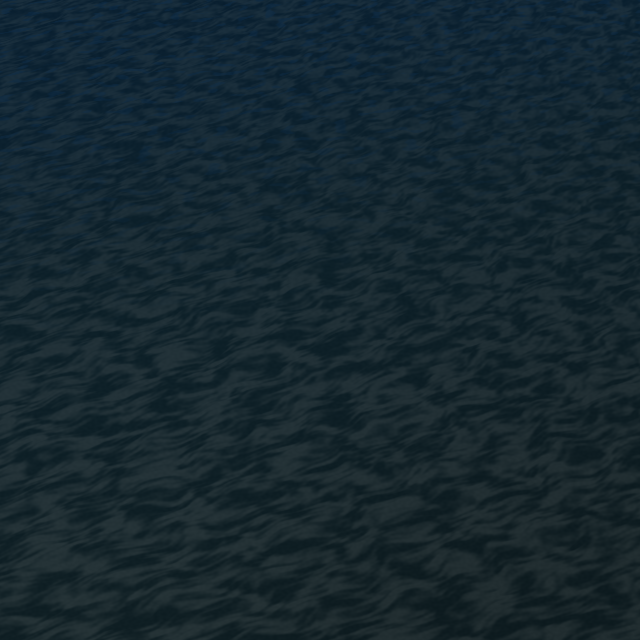
Reproduce this texture procedurally as a WebGL 1 fragment shader.

```glsl
precision highp float;
uniform vec2 u_resolution;

const float FAR_SHRINK = 0.62;

vec2 randomGradient(vec2 cell) {
  vec2 p = fract(cell * vec2(0.1031, 0.1130));
  p += dot(p, p.yx + 33.33);
  float angle = 6.2832 * fract((p.x + p.y) * p.x * 17.31);
  return vec2(cos(angle), sin(angle));
}

float cornerValue(vec2 cell, vec2 local, vec2 corner) {
  return dot(randomGradient(cell + corner), local - corner);
}

float gradientNoise(vec2 p) {
  vec2 cell = floor(p);
  vec2 f = p - cell;
  vec2 w = f * f * f * (f * (f * 6.0 - 15.0) + 10.0);
  float low = mix(cornerValue(cell, f, vec2(0.0)), cornerValue(cell, f, vec2(1.0, 0.0)), w.x);
  float high = mix(cornerValue(cell, f, vec2(0.0, 1.0)), cornerValue(cell, f, vec2(1.0)), w.x);
  return 1.4 * mix(low, high, w.y);
}

// Maps the canvas to a receding water plane.
vec2 waterPlane(vec2 uv, float nearness) {
  return vec2((uv.x - 0.5) / nearness, -log(nearness) / FAR_SHRINK);
}

// Noise drawn out along a crest line that rises to the right.
float streaks(vec2 p, vec2 frequency, float slope, float seed) {
  return gradientNoise(vec2(p.x, p.y - slope * p.x) * frequency + seed);
}

float waveHeight(vec2 p, float nearness) {
  vec2 bend = vec2(streaks(p, vec2(11.0, 18.0), 0.1, 41.3),
                   streaks(p, vec2(13.0, 20.0), 0.1, 87.7));
  vec2 q = p + bend * vec2(0.022, 0.010);
  float swell = streaks(q, vec2(12.0, 36.0), 0.12, 213.1);
  float chop = streaks(q, vec2(23.0, 70.0), 0.27, 331.9);
  float ripple = streaks(q, vec2(40.0, 125.0), 0.36, 457.3);
  float patches = streaks(p, vec2(4.0, 9.0), 0.1, 151.7);
  float fineFade = smoothstep(0.35, 0.7, nearness);
  return 0.64 * swell + 0.56 * chop + mix(0.2, 0.42, fineFade) * ripple + 0.1 * patches;
}

// Blends near, middle and far colours by distance.
vec3 distanceColor(vec3 near, vec3 middle, vec3 far, float y) {
  vec3 lower = mix(near, middle, smoothstep(0.0, 0.65, y));
  return mix(lower, far, smoothstep(0.55, 1.05, y));
}

void main() {
  vec2 uv = gl_FragCoord.xy / u_resolution;
  float nearness = 1.0 - FAR_SHRINK * uv.y;
  vec2 p = waterPlane(uv, nearness);

  // The left side lies under bluer sky than the right.
  float tintY = clamp(uv.y + 0.16 * (0.5 - uv.x), 0.0, 1.1);
  vec3 trough = distanceColor(vec3(0.058, 0.118, 0.137), vec3(0.050, 0.125, 0.158),
                              vec3(0.038, 0.125, 0.190), tintY);
  vec3 crest = distanceColor(vec3(0.147, 0.200, 0.213), vec3(0.134, 0.196, 0.223),
                             vec3(0.115, 0.196, 0.250), tintY);

  float height = waveHeight(p, nearness);
  float light = smoothstep(-0.5, 0.5, height);
  light *= mix(1.0, 0.78, smoothstep(0.3, 0.8, uv.y));
  vec3 color = mix(trough, crest, light);

  // Blue sky glints on distant slopes.
  float glint = smoothstep(0.18, 0.5, streaks(p, vec2(19.0, 64.0), 0.15, 571.3));
  glint *= smoothstep(0.45, 1.05, tintY);
  color = mix(color, vec3(0.050, 0.175, 0.290), 0.5 * glint);

  // Dim lower right corner and faint surface grain.
  float corner = smoothstep(0.5, 1.2, uv.x + 0.4 * (1.0 - uv.y));
  color *= 1.0 - 0.12 * corner * (1.0 - uv.y);
  color += 0.009 * gradientNoise(uv * vec2(150.0, 210.0));

  gl_FragColor = vec4(color, 1.0);
}
```
